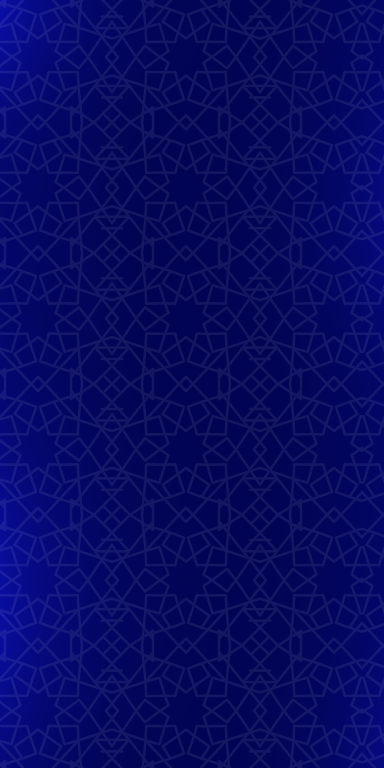
Reproduce this pattern procedurally as a WebGL 2 fragment shader.

```glsl
#version 300 es
precision highp float;
// Deep blue panel with a faint geometric lattice: ten-petal rosettes at the
// cell corners, linked by straight straps around a four-way diamond knot.
// Each cell is folded to one quadrant, each rosette to half a petal.

#define ART vec2(384.0, 768.0)     // canvas size in design units
#define CELL vec2(148.0, 130.8)    // repeat of the lattice
#define ROSETTE vec2(38.0, 57.0)   // centre of the lowest left rosette
#define SEAM_X 362.0               // the lattice mirrors beyond this line
#define LINE_HALF 1.25             // half width of the straps
#define LINE_ALPHA 0.077           // strength of the straps
#define PETALS 10.0

uniform vec2 u_resolution;
out vec4 fragColor;

const vec3 NAVY = vec3(0.004, 0.014, 0.312);
const vec3 GLOW = vec3(0.045, 0.065, 0.74);
const vec3 STRAP = vec3(0.95, 1.0, 1.0);

float segment(vec2 p, vec2 a, vec2 b) {
    vec2 pa = p - a, ba = b - a;
    return length(pa - ba * clamp(dot(pa, ba) / dot(ba, ba), 0.0, 1.0));
}

// Star whose edges run on past its points to outline the petals.
float rosette(vec2 p) {
    float sector = 6.28319 / PETALS;
    float angle = atan(p.y, p.x + 0.0001);
    angle = mod(angle + 0.5 * sector, sector) - 0.5 * sector;
    vec2 q = length(p) * vec2(cos(angle), abs(sin(angle)));
    vec2 dent = 18.5 * vec2(cos(0.5 * sector), sin(0.5 * sector));
    vec2 point = vec2(26.0, 0.0), shoulder = vec2(41.0, 11.3);
    float d = segment(q, dent, point);
    d = min(d, segment(q, point, shoulder));
    return min(d, segment(q, shoulder, vec2(50.0, 0.0)));
}

// Diamond knot in the middle of a cell, with its four bow ties.
float knot(vec2 p) {
    vec2 top = vec2(17.0, 36.5), side = vec2(41.0, 15.0);
    float d = segment(p, vec2(0.0, 18.0), vec2(18.0, 0.0));
    d = min(d, segment(p, vec2(0.0, 18.0), top));
    d = min(d, segment(p, vec2(18.0, 0.0), side));
    d = min(d, segment(p, vec2(0.0, top.y), top));
    d = min(d, segment(p, vec2(side.x, 0.0), side));
    d = min(d, segment(p, vec2(0.0, 25.0), vec2(10.0, 25.0)));
    return min(d, segment(p, vec2(0.0), vec2(9.0)));
}

// Long straps from the petal tips, crossing in diamonds between rosettes.
float straps(vec2 p) {
    vec2 halfCell = 0.5 * CELL;
    vec2 innerTip = vec2(33.5, 36.0);
    float d = segment(p, vec2(6.0, halfCell.y), vec2(0.0, 58.0));
    d = min(d, segment(p, vec2(0.0, 58.0), vec2(41.0, 6.5)));
    d = min(d, segment(p, vec2(halfCell.x, 7.0), vec2(67.0, 0.0)));
    d = min(d, segment(p, vec2(67.0, 0.0), innerTip));
    d = min(d, segment(p, innerTip, vec2(30.0, 0.0)));
    d = min(d, segment(p, innerTip, vec2(0.0, 47.0)));
    d = min(d, segment(p, vec2(24.0, halfCell.y), vec2(0.0, 30.0)));
    return min(d, segment(p, vec2(58.5, 17.9), vec2(30.0, 9.0)));
}

// Distance to the nearest line of the whole lattice.
float lattice(vec2 p) {
    p.x = SEAM_X - abs(p.x - SEAM_X);
    vec2 quadrant = abs(mod(p - ROSETTE, CELL) - 0.5 * CELL);
    float d = rosette(quadrant - 0.5 * CELL);
    return min(d, min(knot(quadrant), straps(quadrant)));
}

float bump(float x, float centre, float width) {
    float t = (x - centre) / width;
    return exp(-t * t);
}

// Uneven light that enters from the left and right edges.
vec3 background(vec2 uv) {
    float left = 0.15 + 0.55 * bump(uv.y, 1.0, 0.13)
               + 0.50 * bump(uv.y, 0.22, 0.20);
    float right = 0.10 + 0.24 * bump(uv.y, 0.72, 0.16)
                + 0.25 * bump(uv.y, 0.0, 0.16);
    float light = left * exp(-uv.x * 5.2) + right * exp((uv.x - 1.0) * 6.5);
    light += 0.08 * smoothstep(0.12, 0.5, abs(uv.x - 0.52));
    return mix(NAVY, GLOW, clamp(light, 0.0, 1.0));
}

void main() {
    vec2 uv = gl_FragCoord.xy / u_resolution;
    float soft = 0.6 * ART.x / u_resolution.x;   // edge blur of about a pixel
    float d = lattice(uv * ART);
    float line = 1.0 - smoothstep(LINE_HALF - soft, LINE_HALF + soft, d);
    fragColor = vec4(mix(background(uv), STRAP, LINE_ALPHA * line), 1.0);
}
```
